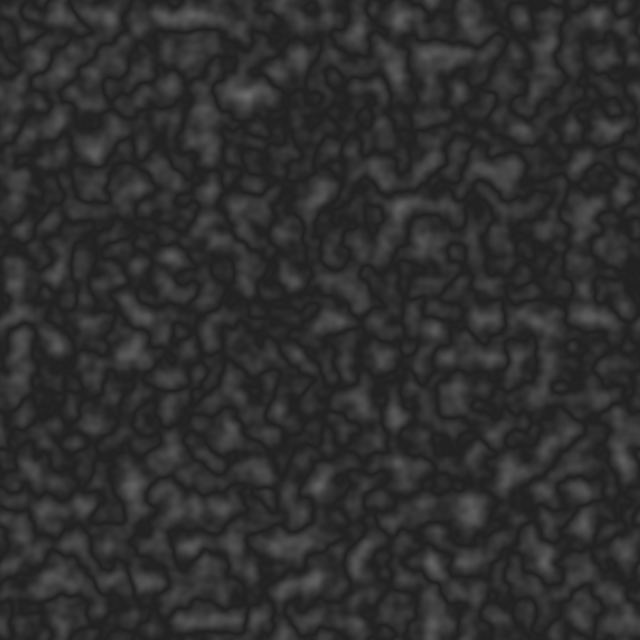
Give the GLSL for this texture, as a WebGL 1 fragment shader.

```glsl
precision highp float;
// Dark smoky turbulence: soft grey blobs parted by thin dark creases.
// Three octaves of wrapping gradient noise are summed and folded at zero,
// so each zero contour becomes a crease and each strong peak a pale spot.

uniform vec2 u_resolution;

const float TAU = 6.2831853;
const float BASE_CELLS = 17.0;    // noise cells across the tile
const float NOISE_SPREAD = 0.25;  // standard deviation of the octave sum
const float CREASE_SOFTNESS = 0.2;
const float FLOOR_GREY = 0.114;
const float CONTRAST = 0.085;

float hash(vec2 p, float seed) {
  vec3 q = fract(vec3(p.xyx + seed) * vec3(0.1031, 0.1030, 0.0973));
  q += dot(q, q.yzx + 33.33);
  return fract((q.x + q.y) * q.z);
}

// Slope at one lattice corner, wrapped to the period, times the offset to it
float cornerSlope(vec2 corner, vec2 offset, float period, float seed) {
  float angle = TAU * hash(mod(corner, period), seed);
  return dot(vec2(cos(angle), sin(angle)), offset);
}

float gradientNoise(vec2 p, float period, float seed) {
  vec2 cell = floor(p);
  vec2 f = p - cell;
  vec2 blend = f * f * f * (f * (f * 6.0 - 15.0) + 10.0);
  vec2 right = vec2(1.0, 0.0);
  vec2 up = vec2(0.0, 1.0);
  float bottom = mix(cornerSlope(cell, f, period, seed),
                     cornerSlope(cell + right, f - right, period, seed), blend.x);
  float top = mix(cornerSlope(cell + up, f - up, period, seed),
                  cornerSlope(cell + 1.0, f - 1.0, period, seed), blend.x);
  return mix(bottom, top, blend.y);
}

// Octaves are shifted against each other so their lattice points do not align
float octaveSum(vec2 uv, float cells) {
  float coarse = gradientNoise(uv * cells, cells, 3.7);
  float medium = gradientNoise(uv * cells * 2.0 + 0.37, cells * 2.0, 19.1);
  float fine = gradientNoise(uv * cells * 4.0 + 0.71, cells * 4.0, 41.3);
  return coarse + 0.5 * medium + 0.15 * fine;
}

// Absolute value with a rounded bottom
float softFold(float x, float softness) {
  return sqrt(x * x + softness * softness);
}

void main() {
  vec2 uv = gl_FragCoord.xy / u_resolution;
  float height = octaveSum(uv, BASE_CELLS) / NOISE_SPREAD;
  float grey = FLOOR_GREY + CONTRAST * softFold(height, CREASE_SOFTNESS);
  gl_FragColor = vec4(vec3(grey), 1.0);
}
```
